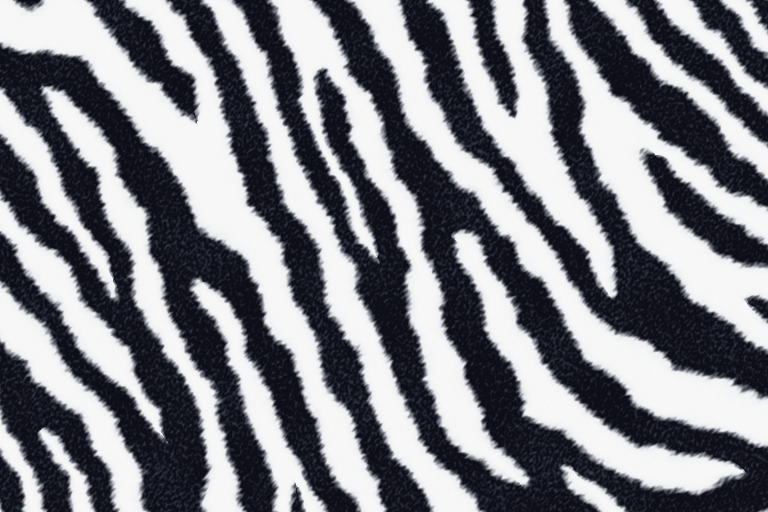
This texture is drawn by a Shadertoy shader. Its source:

```glsl
const float TAU = 6.28318;
const float STRIPES_PER_UNIT = 8.8;
const vec3 INK = vec3(0.052, 0.054, 0.092);
const vec3 SHEEN = vec3(0.21, 0.235, 0.29);
const vec3 WHITE = vec3(0.968, 0.968, 0.968);
const vec3 SHADE = vec3(0.80, 0.83, 0.87);

vec2 hash2(vec2 p) {
    vec3 q = fract(p.xyx * vec3(0.1031, 0.1030, 0.0973));
    q += dot(q, q.yzx + 33.33);
    return fract((q.xx + q.yz) * q.zy);
}

float cornerSlope(vec2 cell, vec2 offset) {
    float angle = TAU * hash2(cell + 71.0).x;
    return dot(vec2(cos(angle), sin(angle)), offset);
}

float gradientNoise(vec2 p) {
    vec2 i = floor(p), f = fract(p);
    vec2 u = f * f * f * (f * (f * 6.0 - 15.0) + 10.0);
    vec2 e = vec2(1.0, 0.0);
    float low = mix(cornerSlope(i, f), cornerSlope(i + e, f - e), u.x);
    float high = mix(cornerSlope(i + e.yx, f - e.yx), cornerSlope(i + 1.0, f - 1.0), u.x);
    return mix(low, high, u.y);
}

vec2 noisePair(vec2 p) {
    return vec2(gradientNoise(p), gradientNoise(p + 37.0));
}

vec2 intoFrame(vec2 p, float angle) {
    float c = cos(angle), s = sin(angle);
    return vec2(c * p.x + s * p.y, c * p.y - s * p.x);
}

// Steep in the middle, fanning out flatter at the upper left and the right
float flow(vec2 p) {
    float right = max(p.x - 0.75, 0.0);
    float left = max(0.55 - p.x, 0.0);
    return 0.89 * p.x + 0.37 * p.y
         + 0.8 * right * right * (p.y - 0.85)
         + 0.8 * left * left * (p.y - 0.3);
}

// Tapered forks: each one adds a full stripe turn around its tip
float forks(vec2 p, float taper) {
    float turns = 0.0;
    for (float row = -1.0; row < 4.0; row++) {
        for (float col = -1.0; col < 7.0; col++) {
            vec2 cell = vec2(col, row);
            vec2 tip = (cell + 0.1 + 0.8 * hash2(cell + 23.0)) * vec2(0.27, 0.3);
            float tilt = mix(0.42, 0.9, smoothstep(0.7, 1.4, tip.x));
            vec2 q = intoFrame(p - tip, tilt);
            float side = mod(col + row + 4.0, 2.0) * 2.0 - 1.0;
            turns += side * atan(q.x, taper * q.y + 1e-5) / TAU;
        }
    }
    return turns;
}

// Positive in the white, negative in the dark stripes
float stripeField(vec2 p) {
    vec2 w = p + 0.05 * noisePair(p * 3.0)
               + 0.026 * noisePair(p * 9.0 + 5.0)
               + 0.010 * noisePair(p * 22.0 + 11.0);
    float phase = STRIPES_PER_UNIT * flow(w) + forks(w, 0.4);
    float width = 0.85 * gradientNoise(p * 4.2 + 9.0) + 0.35 * gradientNoise(p * 10.0 + 3.0);
    return cos(TAU * phase) + width;
}

// Field value divided by its slope gives an even edge width
float stripeDistance(vec2 p, float stepSize) {
    float v = stripeField(p);
    vec2 slope = vec2(stripeField(p + vec2(stepSize, 0.0)),
                      stripeField(p + vec2(0.0, stepSize))) - v;
    return v / max(length(slope) / stepSize, 18.0);
}

// Short hairs lying along the given angle
float fur(vec2 p, float angle, vec2 density) {
    return gradientNoise(intoFrame(p, angle) * density);
}

void mainImage(out vec4 fragColor, in vec2 fragCoord) {
    vec2 p = fragCoord / iResolution.y;

    // Ragged pile along the stripe edges
    float tufts = fur(p, 0.3, vec2(35.0, 100.0));
    float hairs = fur(p + 3.0, 0.75, vec2(70.0, 170.0));
    float d = stripeDistance(p, 0.002) + 0.007 * tufts + 0.005 * hairs;
    float soft = max(0.0075, 1.0 / iResolution.y);
    float cover = smoothstep(-soft, soft, d);

    // Faint sheen in the dark pile, blue-grey shade in the white
    float patches = gradientNoise(p * 7.0 + 13.0);
    float grain = fur(p + 8.0, 1.1, vec2(130.0, 170.0));
    float sheen = smoothstep(-0.15, 0.8, 0.75 * grain + 0.4 * hairs + 0.3 * patches);
    vec3 dark = mix(INK, SHEEN, sheen);
    float shade = 0.8 * exp(-max(d, 0.0) / 0.006) + 0.08 * max(grain, 0.0);
    vec3 light = mix(WHITE, SHADE, shade);

    fragColor = vec4(mix(dark, light, cover), 1.0);
}
```
